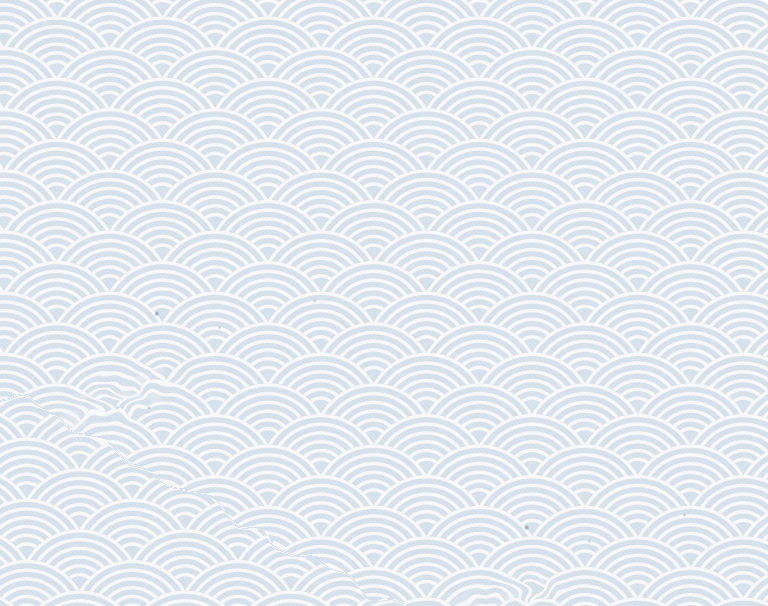
Write a Shadertoy shader that draws this pattern.

```glsl
const float ROW = 0.2895;        // row step, in scale widths
const float RADIUS = 2.0 * ROW;  // outer radius of a scale

float hash(vec2 p) {
    return fract(sin(dot(p, vec2(127.1, 311.7))) * 43758.5453);
}

float noise(vec2 p) {
    vec2 i = floor(p), f = fract(p);
    f = f * f * (3.0 - 2.0 * f);
    return mix(mix(hash(i), hash(i + vec2(1, 0)), f.x),
               mix(hash(i + vec2(0, 1)), hash(i + vec2(1, 1)), f.x), f.y);
}

// Distance to the centre of the nearest scale in a row
float scaleDistance(vec2 p, float row) {
    float x = fract(p.x - 0.5 * mod(row, 2.0) + 0.5) - 0.5;
    return length(vec2(x, p.y - row * ROW - RADIUS));
}

// White rings counted inward from the rim, with a solid core
float rings(float d, float px) {
    float spacing = 0.143 * RADIUS;
    float t = (RADIUS - d) / spacing - 0.195;
    float nearest = clamp(floor(t + 0.5), 0.0, 5.0);
    float edge = (abs(t - nearest) - 0.195) * spacing;
    return 1.0 - smoothstep(-0.7 * px, 0.7 * px, edge);
}

// Lower rows overlap the rows above them
float waves(vec2 p, float px) {
    float row = floor(p.y / ROW);
    float front = scaleDistance(p, row);
    float back = scaleDistance(p, row - 1.0);
    float cover = 1.0 - smoothstep(-0.7 * px, 0.7 * px, front - RADIUS);
    return mix(rings(back, px), rings(front, px), cover);
}

void mainImage(out vec4 fragColor, in vec2 fragCoord) {
    // Scale widths, measured down from the top left
    float px = 7.27 / iResolution.x;
    vec2 p = vec2(fragCoord.x, iResolution.y - fragCoord.y) * px;
    vec2 q = p - vec2(3.037, 2.18);

    // Slipped lower left corner
    float fault = p.y - 3.675 - 0.55 * p.x + 0.2 * (noise(p * 4.0) - 0.5);
    q += vec2(0.284, 0.066) * smoothstep(-0.025, 0.025, fault);

    // Two worn patches and their specks
    vec2 specks[5] = vec2[5](vec2(1.485, 2.97), vec2(2.08, 3.10), vec2(2.98, 2.85),
                             vec2(1.11, 3.86), vec2(1.41, 3.86));
    float wear = 0.0, dirt = 0.0;
    for (int i = 0; i < 2; i++) {
        vec2 local = p - float(i) * vec2(3.5, 2.025);
        vec2 patchPos = local - vec2(1.15, 3.74);
        patchPos.y += 0.35 * patchPos.x;
        wear = max(wear, 1.0 - smoothstep(0.3, 1.0, length(patchPos / vec2(0.85, 0.34))));
        for (int k = 0; k < 5; k++) {
            float size = k == 0 ? 0.018 : 0.012;
            float strength = k == 0 ? 0.6 : 0.35;
            float d = length(local - specks[k]) - size;
            dirt = max(dirt, strength * (1.0 - smoothstep(-px, px, d)));
        }
    }
    q += 0.14 * wear * (vec2(noise(p * 7.0), noise(p * 7.0 + 31.0)) - 0.5);

    float white = waves(q, px);
    float scuff = wear * smoothstep(0.55, 0.75, noise(p * vec2(6.0, 12.0) + 9.0));
    white = mix(white, 0.7, 0.5 * scuff);

    // Faint diagonal weave in the blue
    float weave = 0.009 * sin(6.2832 * (p.x - p.y) / 0.042);
    weave *= 1.0 - smoothstep(0.015, 0.03, px);
    vec3 blue = vec3(0.838, 0.884, 0.925) + weave;
    vec3 color = mix(blue, vec3(0.978, 0.975, 0.978), white);
    color = mix(color, vec3(0.45, 0.55, 0.62), dirt);
    fragColor = vec4(color, 1.0);
}
```
